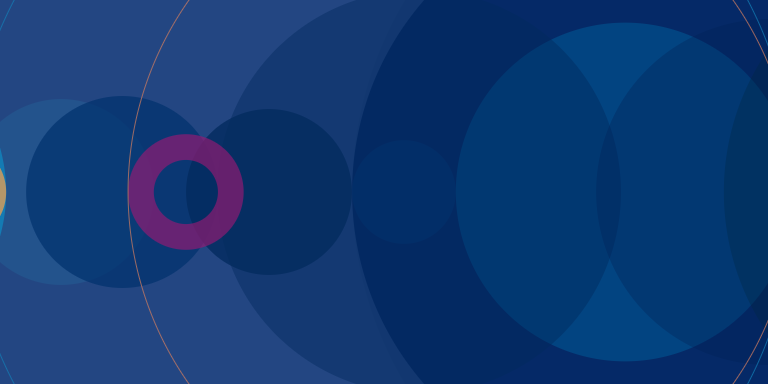
Reproduce this background procedurally as a Shadertoy shader.

```glsl
// Overlapping translucent discs, a magenta ring and fine arcs on deep blue.

#define BACKDROP vec3(0.137, 0.275, 0.510)
#define NAVY     vec3(0.000, 0.145, 0.388)
#define SHADE    vec3(0.000, 0.157, 0.361)
#define OCEAN    vec3(0.000, 0.192, 0.427)
#define AZURE    vec3(0.000, 0.373, 0.608)
#define CYAN     vec3(0.070, 0.500, 0.720)
#define MAGENTA  vec3(0.580, 0.100, 0.450)
#define AMBER    vec3(0.780, 0.600, 0.380)
#define COPPER   vec3(0.800, 0.480, 0.370)
#define AXIS_Y   0.5
#define LINE_HALF_WIDTH 0.0013

// Antialiased coverage of a signed distance; lengths are in canvas heights
float coverage(float dist) {
    return clamp(0.5 - dist * iResolution.y, 0.0, 1.0);
}

// Signed distance to a circle centred on the horizontal axis
float circle(vec2 p, float x, float radius) {
    return length(p - vec2(x, AXIS_Y)) - radius;
}

void disc(inout vec3 color, vec2 p, float x, float radius, vec3 tint, float alpha) {
    color = mix(color, tint, alpha * coverage(circle(p, x, radius)));
}

void ring(inout vec3 color, vec2 p, float x, float radius, float halfWidth,
          vec3 tint, float alpha) {
    float dist = abs(circle(p, x, radius)) - halfWidth;
    color = mix(color, tint, alpha * coverage(dist));
}

void mainImage(out vec4 fragColor, in vec2 fragCoord) {
    vec2 p = fragCoord / iResolution.y;
    vec3 color = BACKDROP;

    // Large fields on the right, covered by the wide central disc
    disc(color, p, 1.891, 0.974, SHADE, 0.10);
    disc(color, p, 1.677, 0.760, NAVY, 0.85);
    disc(color, p, 1.628, 0.441, AZURE, 0.50);
    disc(color, p, 1.091, 0.526, SHADE, 0.43);
    disc(color, p, 2.003, 0.4505, vec3(0.0, 0.118, 0.333), 0.33);
    disc(color, p, 2.539, 0.654, vec3(0.0, 0.150, 0.250), 0.33);
    disc(color, p, 1.052, 0.135, AZURE, 0.10);

    // Chain of smaller discs on the left
    disc(color, p, 0.159, 0.242, vec3(0.137, 0.440, 0.640), 0.30);
    disc(color, p, 0.318, 0.250, OCEAN, 0.70);
    disc(color, p, 0.7005, 0.216, SHADE + 0.01, 0.80);
    disc(color, p, -0.411, 0.427, CYAN, 0.90);
    disc(color, p, -0.117, 0.133, AMBER, 0.90);

    // Magenta ring and thin outlines
    ring(color, p, 0.484, 0.117, 0.0335, MAGENTA, 0.67);
    ring(color, p, 1.2005, 0.867, LINE_HALF_WIDTH, COPPER, 0.75);
    ring(color, p, 0.992, 1.078, LINE_HALF_WIDTH, CYAN, 0.70);

    fragColor = vec4(color, 1.0);
}
```
